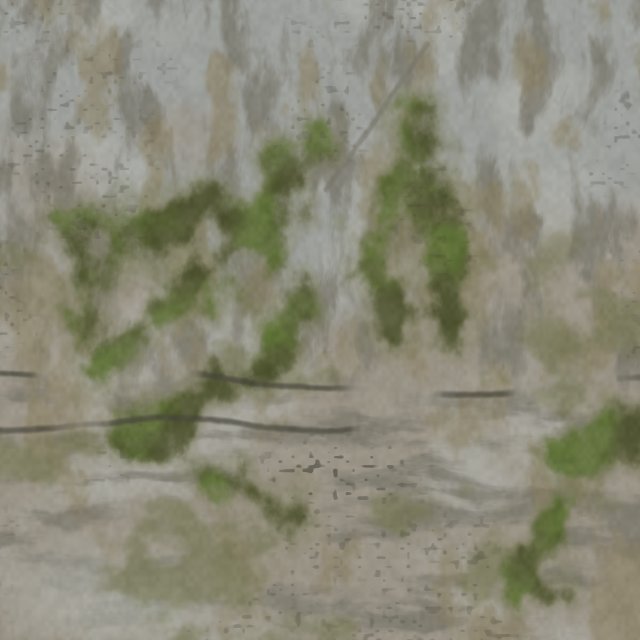
Give the GLSL for this texture, as a Shadertoy shader.

```glsl
// Weathered pale stone wall with soft moss bands, mineral stains and fine cracks.

const vec3 STONE_COOL  = vec3(0.615, 0.625, 0.610);
const vec3 STONE_WARM  = vec3(0.605, 0.580, 0.530);
const vec3 STONE_PALE  = vec3(0.680, 0.685, 0.660);
const vec3 STONE_SHADE = vec3(0.470, 0.460, 0.415);
const vec3 OCHRE_STAIN = vec3(0.530, 0.490, 0.370);
const vec3 OLIVE_FILM  = vec3(0.460, 0.465, 0.330);
const vec3 MOSS_DARK   = vec3(0.285, 0.305, 0.165);
const vec3 MOSS_BRIGHT = vec3(0.360, 0.440, 0.200);
const vec3 CRACK_DARK  = vec3(0.270, 0.265, 0.225);

const float MOSS_RADIUS = 0.024;
const float MOSS_RAGGED = 0.120;
const float MOSS_SOFT   = 0.020;
const float GRAIN       = 0.060;

// Main moss bands: start xy, end xy
const int BANDS = 12;
const vec4 MOSS_BANDS[BANDS] = vec4[BANDS](
    vec4(0.49, 0.76, 0.39, 0.66), vec4(0.15, 0.65, 0.35, 0.66),
    vec4(0.38, 0.62, 0.17, 0.43), vec4(0.12, 0.64, 0.14, 0.48),
    vec4(0.66, 0.83, 0.62, 0.71), vec4(0.61, 0.70, 0.60, 0.48),
    vec4(0.68, 0.71, 0.70, 0.51), vec4(0.46, 0.52, 0.40, 0.43),
    vec4(0.33, 0.38, 0.20, 0.30), vec4(0.86, 0.21, 0.83, 0.10),
    vec4(0.96, 0.31, 0.89, 0.27), vec4(0.33, 0.24, 0.44, 0.21));

float hash(vec2 p) {
    return fract(sin(dot(p, vec2(127.1, 311.7))) * 43758.5453);
}

float noise(vec2 p) {
    vec2 i = floor(p), f = fract(p);
    f = f * f * (3.0 - 2.0 * f);
    return mix(mix(hash(i), hash(i + vec2(1, 0)), f.x),
               mix(hash(i + vec2(0, 1)), hash(i + vec2(1, 1)), f.x), f.y);
}

float fbm(vec2 p) {
    float sum = 0.0, amp = 0.5;
    for (int i = 0; i < 5; i++) {
        sum += amp * noise(p);
        p = mat2(1.6, 1.2, -1.2, 1.6) * p + 7.3;
        amp *= 0.5;
    }
    return sum / 0.97;
}

float segmentDistance(vec2 p, vec2 a, vec2 b) {
    vec2 pa = p - a, ba = b - a;
    return length(pa - ba * clamp(dot(pa, ba) / dot(ba, ba), 0.0, 1.0));
}

float mossDistance(vec2 p) {
    float d = 1.0;
    for (int i = 0; i < BANDS; i++)
        d = min(d, segmentDistance(p, MOSS_BANDS[i].xy, MOSS_BANDS[i].zw));
    return d - MOSS_RADIUS;
}

// Cool above, warm below; streaks run down the face and along the foot
vec3 stone(vec2 p) {
    float face = smoothstep(0.30, 0.48, p.y);
    float streak = mix(fbm(p * vec2(9.0, 32.0)), fbm(p * vec2(30.0, 11.0) + 4.0), face);
    float cloud = fbm(p * 5.0 + 13.0);
    float cool = smoothstep(0.50, 0.78, p.y + (cloud - 0.5) * 0.8);
    vec3 col = mix(STONE_WARM, STONE_COOL, cool);
    col = mix(col, STONE_PALE, 0.65 * smoothstep(0.50, 0.75, fbm(p * 7.0 + 31.0)));
    col = mix(col, STONE_SHADE, 0.75 * smoothstep(0.46, 0.74, streak));
    col = mix(col, OCHRE_STAIN, 0.55 * smoothstep(0.54, 0.72, fbm(p * vec2(17.0, 9.0) + 50.0)));
    float palePatch = length((p - vec2(0.20, 0.06)) * vec2(1.0, 2.4)) + (cloud - 0.5) * 0.3;
    return mix(col, STONE_PALE, 0.6 * smoothstep(0.25, 0.05, palePatch));
}

void mainImage(out vec4 fragColor, in vec2 fragCoord) {
    vec2 p = fragCoord / iResolution.y;
    vec2 warp = vec2(fbm(p * 9.0), fbm(p * 9.0 + 20.0)) - 0.5;
    vec3 col = stone(p + 0.03 * warp);

    // Thin olive film around the bands and in loose patches on the lower wall
    float ragged = fbm(p * vec2(21.0, 17.0) + 3.0) - 0.5;
    float d = mossDistance(p + 0.06 * warp) + ragged * MOSS_RAGGED;
    float loose = smoothstep(0.56, 0.72, fbm(p * vec2(8.0, 10.0) + 70.0));
    loose *= 1.0 - smoothstep(0.50, 0.85, p.y);
    float film = max(0.60 * smoothstep(0.055, -0.01, d), 0.65 * loose);
    col = mix(col, OLIVE_FILM, film);

    // Moss body
    float moss = smoothstep(MOSS_SOFT, -MOSS_SOFT, d);
    vec3 mossColor = mix(MOSS_DARK, MOSS_BRIGHT, smoothstep(0.35, 0.65, fbm(p * 10.0 + 90.0)));
    col = mix(col, mossColor, moss * (0.65 + 0.30 * noise(p * 38.0)));

    // Broken horizontal ledges and one slanting crack
    for (int i = 0; i < 3; i++) {
        float k = float(i);
        float y = 0.29 + 0.055 * k + 0.05 * (noise(vec2(p.x * 4.0, k * 9.0)) - 0.5);
        float gaps = smoothstep(0.50, 0.72, noise(vec2(p.x * 8.0 + k * 17.0, k)));
        float ledge = smoothstep(0.008, 0.001, abs(p.y - y + 0.02 * warp.y));
        col = mix(col, CRACK_DARK, 0.65 * ledge * gaps);
    }
    float slant = segmentDistance(p + 0.015 * warp, vec2(0.67, 0.93), vec2(0.51, 0.70));
    col = mix(col, STONE_SHADE, 0.65 * smoothstep(0.007, 0.001, slant));

    // Dark pits, densest in a patch below the ledges
    float pitPatch = smoothstep(0.20, 0.03, length((p - vec2(0.53, 0.26)) * vec2(1.0, 2.2)));
    float pitArea = max(pitPatch, 0.45 * smoothstep(0.50, 0.70, fbm(p * 6.0 + 40.0)));
    float pits = smoothstep(0.70, 0.90, noise(p * vec2(105.0, 140.0)));
    col = mix(col, CRACK_DARK, 0.60 * pits * pitArea);

    // Soft grain
    float grain = 0.6 * noise(p * vec2(150.0, 115.0)) + 0.4 * noise(p * 65.0) - 0.5;
    col += GRAIN * grain;
    fragColor = vec4(clamp(col, 0.0, 1.0), 1.0);
}
```
